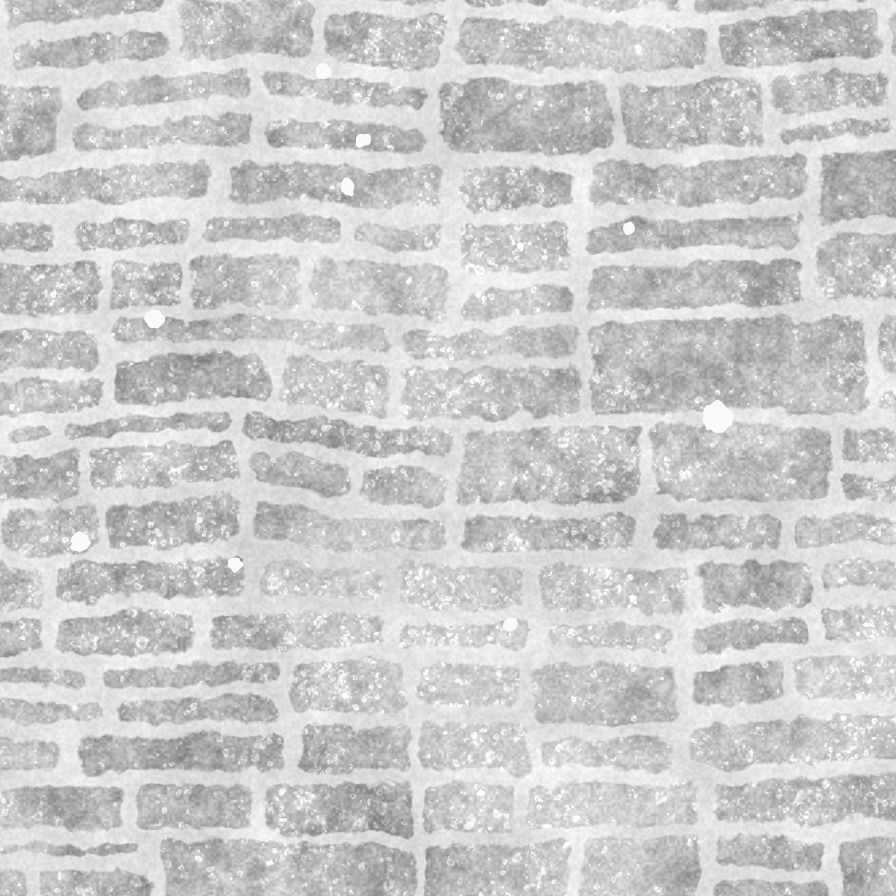
Reproduce this texture procedurally as a Shadertoy shader.

```glsl
// Pale grey rubble wall: rough stones in uneven courses set in light mortar.
// Jittered courses are cut recursively into blocks, whose warped box distance
// separates stone from mortar; noise and scattered discs add grain and lichen.

vec2 hash2(vec2 p) {
    vec3 q = fract(p.xyx * vec3(0.1031, 0.1030, 0.0973));
    q += dot(q, q.yzx + 33.33);
    return fract((q.xx + q.yz) * q.zy);
}

float noise(vec2 p) {
    vec2 i = floor(p), f = fract(p);
    f = f * f * (3.0 - 2.0 * f);
    return mix(mix(hash2(i).x, hash2(i + vec2(1, 0)).x, f.x),
               mix(hash2(i + vec2(0, 1)).x, hash2(i + vec2(1, 1)).x, f.x), f.y);
}

float fbm(vec2 p) {
    float sum = 0.0, amp = 0.533;
    for (int i = 0; i < 4; i++) {
        sum += amp * noise(p);
        p = mat2(1.6, 1.2, -1.2, 1.6) * p + 17.3;
        amp *= 0.5;
    }
    return sum;
}

// Jittered one-dimensional cells: index, lower edge, upper edge
float edge(float i, float seed) {
    return i + 0.5 * (hash2(vec2(i + 40.0, seed)).x - 0.5);
}

vec3 interval(float x, float seed) {
    float i = floor(x);
    i += step(edge(i + 1.0, seed), x) - step(x, edge(i, seed));
    return vec3(i, edge(i, seed), edge(i + 1.0, seed));
}

// Signed distance to the local stone in x, its random values in yz
vec3 stoneAt(vec2 p) {
    vec3 row = interval(p.y * 7.5, 3.0);
    vec3 col = interval(p.x * 2.6 + 0.37 * row.x, row.x + 20.0);
    vec2 lo = vec2((col.y - 0.37 * row.x) / 2.6, row.y / 7.5);
    vec2 hi = vec2((col.z - 0.37 * row.x) / 2.6, row.z / 7.5);
    vec2 id = vec2(col.x, row.x) + 30.0;
    for (int i = 0; i < 5; i++) {
        vec2 h = hash2(id), size = hi - lo;
        bool tooTall = size.y > 0.07 + 0.06 * h.x;
        bool tooWide = size.x > 0.17 + 0.19 * h.x;
        if (!tooTall && !tooWide) break;
        int axis = tooTall && (!tooWide || h.y < 0.6) ? 1 : 0;
        float cut = mix(lo[axis], hi[axis], mix(0.34, 0.66, hash2(id + 50.0).x));
        float side = step(cut, p[axis]);
        if (side < 0.5) hi[axis] = cut; else lo[axis] = cut;
        id = id * 3.0 + vec2(1.0 + side, 7.0 * float(axis));
    }
    vec2 h = hash2(id + 9.0);
    vec2 q = p - 0.5 * (lo + hi);
    float tilt = 0.05 * (h.x - 0.5);
    q += tilt * vec2(-q.y, q.x);
    float corner = 0.010;
    vec2 b = abs(q) - 0.5 * (hi - lo) + mix(0.006, 0.011, h.y) + corner;
    return vec3(length(max(b, 0.0)) + min(max(b.x, b.y), 0.0) - corner, h);
}

// Scattered discs with a brighter rim; density is the share of cells filled
float spots(vec2 p, float density) {
    vec2 cell = floor(p);
    float light = 0.0;
    for (int y = -1; y <= 1; y++)
    for (int x = -1; x <= 1; x++) {
        vec2 c = cell + vec2(x, y);
        vec2 h = hash2(c + 71.0);
        float r = mix(0.16, 0.5, h.x * h.x);
        float d = length(p - c - hash2(c + 13.0));
        float disc = smoothstep(r + 0.07, r - 0.07, d);
        float rim = mix(0.6, 1.0, smoothstep(0.2, 0.8, d / r));
        light = max(light, disc * rim * step(h.y, density));
    }
    return light;
}

void mainImage(out vec4 fragColor, in vec2 fragCoord) {
    vec2 uv = fragCoord / iResolution.y;

    // Bend the courses, then roughen the stone outlines
    vec2 p = uv + 0.030 * (vec2(noise(uv * 5.0), noise(uv * 4.0 + 31.0)) - 0.5);
    p += 0.018 * (vec2(fbm(uv * 22.0 + 5.0), fbm(uv * 22.0 + 57.0)) - 0.5);
    vec3 stone = stoneAt(p);
    float d = stone.x + 0.012 * (fbm(uv * 75.0) - 0.5);
    float mask = smoothstep(0.0025, -0.0025, d);

    float fine = noise(uv * 330.0) - 0.5;
    float grain = 0.6 * fine + 0.7 * (fbm(uv * 130.0 + 8.0) - 0.5);
    float cloud = fbm(uv * 14.0 + 3.0) - 0.5;

    // Mortar: soft, pale, with a brighter lip along the stones
    float mortar = 0.885 + 0.16 * cloud + 0.11 * grain;
    mortar += 0.025 * exp(-abs(d) / 0.004);

    // Stone face: mottled grey, partly bleached, darker at its border
    float face = 0.685 + 0.07 * stone.y + 0.16 * cloud + 0.24 * grain;
    face += 0.28 * (fbm(uv * 45.0 + 21.0) - 0.5);
    face -= 0.035 * exp(-abs(d) / 0.005);
    float bleach = smoothstep(0.46, 0.72, fbm(uv * 6.0 + 40.0));
    face = mix(face, 0.86 + 0.2 * grain, 0.55 * bleach);

    // Lichen: crowded small discs and fewer large ones
    vec2 ragged = uv + 0.004 * (vec2(noise(uv * 160.0), noise(uv * 160.0 + 9.0)) - 0.5);
    float growth = smoothstep(0.3, 0.7, fbm(uv * 9.0 + 77.0));
    float lichen = max(spots(ragged * 130.0, 0.15 + 0.5 * growth),
                       0.85 * spots(ragged * 62.0 + 19.0, 0.05 + 0.4 * growth));
    face += lichen * (0.14 + 0.22 * grain);

    float tone = mix(mortar, face, mask);

    // Rare white patches
    float patches = spots((ragged + 0.006 * (fbm(uv * 60.0) - 0.5)) * 24.0 + 4.0, 0.02);
    tone = mix(tone, 0.98, smoothstep(0.3, 0.6, patches));

    fragColor = vec4(vec3(clamp(tone, 0.0, 1.0)), 1.0);
}
```
